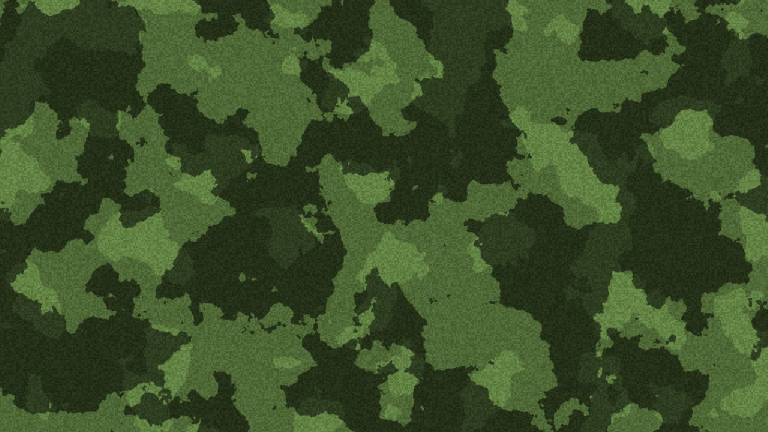
This pattern is drawn by a Shadertoy shader. Its source:

```glsl
// Woodland camouflage: ragged green blobs on a dark ground, both brightened by
// a second, softer set of patches, under a fine cloth grain.
// Each mask is a thresholded fractal sum of gradient noise.

// Integer hash of a lattice cell to two values in 0..1
vec2 hash2(vec2 cell) {
    uvec2 v = uvec2(ivec2(cell)) * 1664525u + 1013904223u;
    v.x += v.y * 1664525u;
    v.y += v.x * 1664525u;
    v ^= v >> 16u;
    v.x += v.y * 1664525u;
    v.y += v.x * 1664525u;
    v ^= v >> 16u;
    return vec2(v & 0xffffu) / 65535.0;
}

// Contribution of one lattice corner: random unit slope times offset
float slope(vec2 cell, vec2 offset) {
    return dot(normalize(hash2(cell) - 0.5001), offset);
}

float gradientNoise(vec2 p) {
    vec2 i = floor(p), f = p - i;
    vec2 u = f * f * f * (f * (f * 6.0 - 15.0) + 10.0);
    vec2 e = vec2(1.0, 0.0);
    return mix(mix(slope(i, f), slope(i + e.xy, f - e.xy), u.x),
               mix(slope(i + e.yx, f - e.yx), slope(i + e.xx, f - e.xx), u.x), u.y);
}

// Fractal sum; a higher gain gives more ragged outlines
float fractal(vec2 p, int octaves, float gain) {
    float sum = 0.0, amplitude = 1.0;
    for (int k = 0; k < octaves; k++) {
        sum += amplitude * gradientNoise(p);
        p = mat2(1.6, 1.2, -1.2, 1.6) * p + 17.3;
        amplitude *= gain;
    }
    return sum;
}

// Antialiased step at zero
float mask(float field) {
    return clamp(field / max(fwidth(field), 1e-4) + 0.5, 0.0, 1.0);
}

void mainImage(out vec4 fragColor, in vec2 fragCoord) {
    vec2 p = fragCoord / iResolution.y;

    // Large ragged blobs and smaller, smoother bright patches
    float blob = mask(fractal(p * 4.5 + 5.7, 6, 0.54) - 0.035);
    float patches = mask(fractal(p * 5.8 + vec2(41.3, 23.9), 5, 0.45) - 0.15);

    vec3 ground = mix(vec3(0.14, 0.188, 0.09), vec3(0.18, 0.24, 0.125), patches);
    vec3 leaf = mix(vec3(0.305, 0.41, 0.212), vec3(0.38, 0.51, 0.26), patches);
    vec3 color = mix(ground, leaf, blob);

    // Neutral cloth grain, a little stronger on the lighter greens
    float grain = hash2(floor(p * 288.0) + 900.0).x * 2.0 - 1.0;
    color += grain * (0.018 + 0.075 * color.g);

    fragColor = vec4(color, 1.0);
}
```
